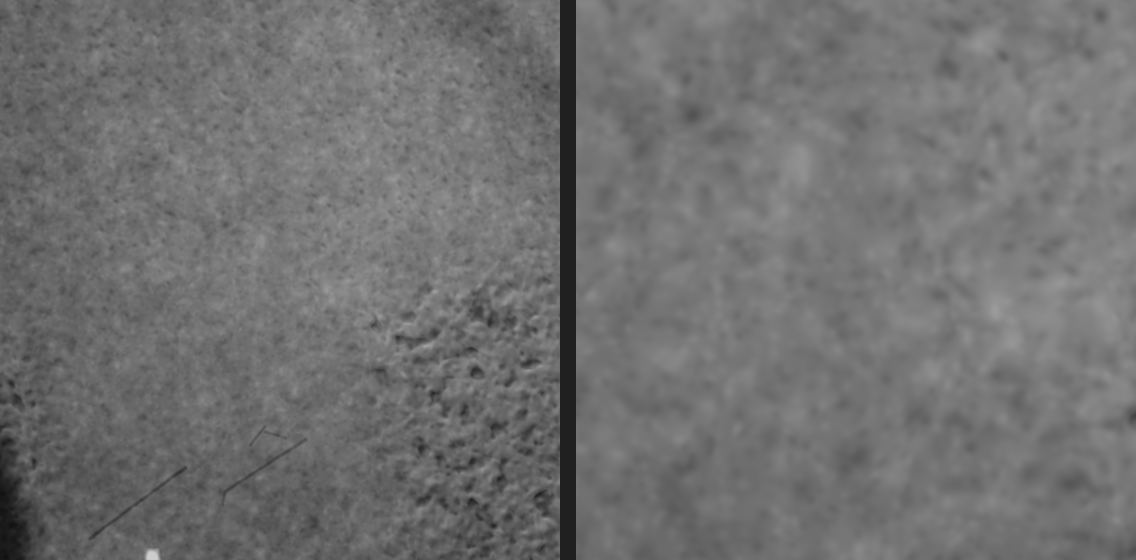
Left, the full canvas; right, a detail of the centre.
This texture is drawn by a WebGL 1 fragment shader. Its source:

```glsl
precision highp float;
// Weathered grey stone: soft pitted face, rough broken patches, thin scratches.

uniform vec2 u_resolution;

#define BASE_TONE 0.338
#define GLOW_TONE 0.165
#define GRAIN 0.062
#define MOTTLE 0.034
#define RELIEF 0.125
#define CREVICE 0.13
#define PIT_DEPTH 0.13
#define PIT_CELLS 47.0
#define PIT_SHARE 0.42
#define SCRATCH_DEPTH 0.13

vec2 hash2(vec2 c) {
  return fract(sin(vec2(dot(c, vec2(127.1, 311.7)), dot(c, vec2(269.5, 183.3)))) * 43758.545);
}

// Cellular noise: one soft blob of random sign and height per cell.
float blobs(vec2 p) {
  vec2 cell = floor(p), f = p - cell;
  float sum = 0.0;
  for (int j = -1; j <= 1; j++) {
    for (int i = -1; i <= 1; i++) {
      vec2 o = vec2(float(i), float(j));
      vec2 d = o + hash2(cell + o) - f;
      float height = hash2(cell + o + 71.3).x * 2.0 - 1.0;
      sum += height * exp(-5.0 * dot(d, d));
    }
  }
  return sum;
}

// Layered sines for broad, cloudy drift, about -1 to 1.
float drift(vec2 p) {
  float sum = 0.0, amp = 0.5;
  for (int i = 0; i < 4; i++) {
    p = mat2(0.8, 0.6, -0.6, 0.8) * p * 1.75 + 1.7;
    sum += amp * sin(p.x + 1.4 * sin(p.y * 0.8)) * cos(p.y + sin(p.x * 0.7));
    amp *= 0.6;
  }
  return sum;
}

// Scattered small holes, each with a faint lit rim on its lower left.
float pits(vec2 p) {
  vec2 cell = floor(p), f = p - cell;
  float sum = 0.0;
  for (int j = -1; j <= 1; j++) {
    for (int i = -1; i <= 1; i++) {
      vec2 o = vec2(float(i), float(j));
      vec2 d = f - o - hash2(cell + o + 13.7);
      vec2 kind = hash2(cell + o + 37.9);
      d.x += d.y * (kind.y - 0.5);
      float tight = mix(26.0, 9.0, kind.y * kind.y);
      vec2 rim = d + vec2(0.2, 0.28);
      float hole = exp(-tight * dot(d, d)) - 0.4 * exp(-tight * dot(rim, rim));
      sum += hole * step(kind.x, PIT_SHARE) * (0.4 + 0.6 * kind.y);
    }
  }
  return sum;
}

float roughHeight(vec2 p) {
  return blobs(p * vec2(36.0, 42.0)) + 0.55 * blobs(p * 81.0 + 5.0);
}

float scratch(vec2 p, vec2 a, vec2 b, float width) {
  vec2 ab = b - a;
  float t = clamp(dot(p - a, ab) / dot(ab, ab), 0.0, 1.0);
  return smoothstep(width, width * 0.2, length(p - a - ab * t));
}

void main() {
  vec2 p = gl_FragCoord.xy / u_resolution;
  float cloud = drift(p * 5.0);
  vec2 warped = p + 0.006 * vec2(drift(p * 16.0), drift(p * 16.0 + 9.0));

  // Broad light, with a dark diagonal band before the upper right corner
  vec2 g = (p - vec2(0.66, 0.70)) * vec2(1.5, 1.8);
  float tone = BASE_TONE + GLOW_TONE * exp(-dot(g, g)) + 0.022 * cloud;
  float band = (p.x + p.y - 1.875) * 0.707 + 0.008 * cloud;
  tone += 0.09 * smoothstep(-0.015, 0.03, band) - 0.065 * smoothstep(-0.2, -0.03, band);

  // Rough ground at lower right and along the lower left edge
  float right = smoothstep(-0.05, 0.08, p.x - 0.70 + 0.22 * p.y + 0.05 * cloud)
              * smoothstep(0.07, -0.09, p.y - 0.48 - 0.15 * (p.x - 0.6) + 0.04 * cloud);
  float left = smoothstep(0.17, 0.02, p.x + 0.04 * cloud) * smoothstep(0.49, 0.30, p.y);
  float rough = max(right, left * 0.85);

  // Grain and mottling
  tone += MOTTLE * blobs(warped * 15.0);
  tone += GRAIN * (blobs(warped * 62.0) + 0.65 * blobs(warped * 135.0));
  vec2 toLight = vec2(-0.0022, 0.0038);
  float slope = roughHeight(warped - toLight) - roughHeight(warped + toLight);
  tone += RELIEF * slope * mix(0.14, 1.0, rough);
  tone -= CREVICE * rough * smoothstep(0.1, 0.75, -roughHeight(warped));

  // Pits, thickest on the upper face, and faint leaning streaks at the foot
  float pitted = smoothstep(0.25, 0.65, p.y) * (0.65 + 0.5 * cloud) * (1.0 - rough);
  tone -= PIT_DEPTH * max(pitted, 0.12) * pits(warped * PIT_CELLS);
  float foot = smoothstep(0.26, 0.05, p.y) * (1.0 - rough);
  tone += 0.013 * foot * sin(150.0 * (p.x - 0.35 * p.y) + 3.0 * cloud);

  // Scratches
  vec2 bend = vec2(0.55, 0.30) * (warped - p) + p;
  float lines = scratch(bend, vec2(0.160, 0.038), vec2(0.330, 0.165), 0.0048);
  lines = max(lines, scratch(bend, vec2(0.402, 0.122), vec2(0.545, 0.214), 0.0048));
  lines = max(lines, 0.7 * scratch(bend, vec2(0.402, 0.122), vec2(0.399, 0.098), 0.004));
  lines = max(lines, 0.8 * scratch(bend, vec2(0.448, 0.205), vec2(0.472, 0.238), 0.004));
  lines = max(lines, 0.6 * scratch(bend, vec2(0.472, 0.228), vec2(0.510, 0.217), 0.004));
  tone -= SCRATCH_DEPTH * lines * (0.8 + 0.3 * cloud);

  // Deep shadow in the lower left corner and a pale chip at the foot
  float corner = p.x + 0.40 * p.y - 0.075 + 0.015 * cloud + 0.02 * blobs(warped * 24.0);
  tone *= mix(0.30, 1.0, smoothstep(-0.045, 0.04, corner));
  float chip = length((p - vec2(0.272, 0.004)) * vec2(1.0, 0.9)) + 0.004 * blobs(p * 70.0);
  tone = mix(tone, 0.80, smoothstep(0.017, 0.007, chip));

  gl_FragColor = vec4(vec3(clamp(tone, 0.06, 0.9)), 1.0);
}
```
